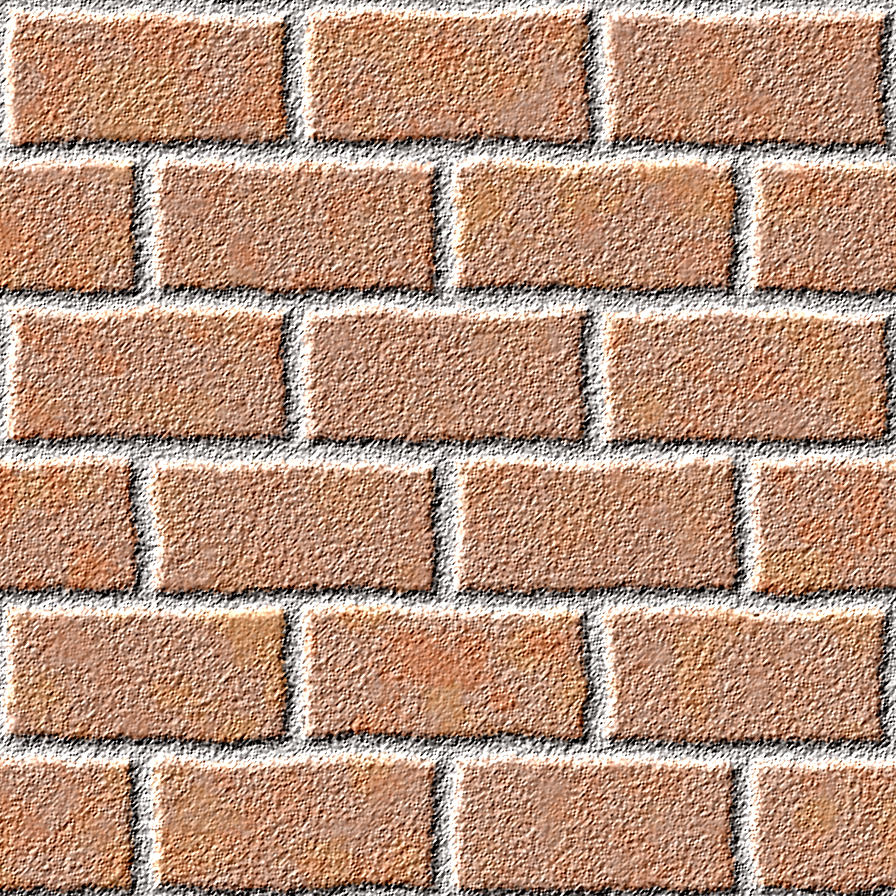
Write a three.js fragment shader that draws this texture.

```glsl
// Rough embossed brick wall in running bond, three bricks by six rows, lit from the upper left.
varying vec2 vUv;

const vec2 BRICKS = vec2(3.0, 6.0);          // repeats across and down
const vec2 WALL_SHIFT = vec2(-0.005, -0.002);
const vec2 TO_LIGHT = vec2(-0.7071, 0.7071);
const float HALF_JOINT = 0.0115;
const float BEVEL = 0.008;

const vec3 CLAY = vec3(0.73, 0.555, 0.465);
const vec3 OCHRE = vec3(0.78, 0.55, 0.36);
const vec3 RUST = vec3(0.78, 0.49, 0.34);
const vec3 MORTAR = vec3(0.75, 0.73, 0.72);

// Hash and value noise
float hash(vec2 p) {
  vec3 q = fract(p.xyx * 0.1031);
  q += dot(q, q.yzx + 33.33);
  return fract((q.x + q.y) * q.z);
}

float noise(vec2 p) {
  vec2 cell = floor(p);
  vec2 f = fract(p);
  f = f * f * (3.0 - 2.0 * f);
  float low = mix(hash(cell), hash(cell + vec2(1.0, 0.0)), f.x);
  float high = mix(hash(cell + vec2(0.0, 1.0)), hash(cell + 1.0), f.x);
  return mix(low, high, f.y);
}

vec2 noise2(vec2 p) {
  return vec2(noise(p), noise(p + 71.7)) - 0.5;
}

// Uneven, chipped edges at three scales
vec2 warp(vec2 p) {
  return p + 0.010 * noise2(p * 13.0) + 0.005 * noise2(p * 55.0)
           + 0.007 * noise2(p * 330.0);
}

// Wall position in brick units, with every other row moved half a brick
vec2 bondGrid(vec2 p) {
  vec2 grid = (p - WALL_SHIFT) * BRICKS;
  grid.x += 0.5 * (1.0 - mod(floor(grid.y), 2.0));
  return grid;
}

vec2 brickId(vec2 grid) {
  return mod(floor(grid), BRICKS);
}

// Distance inward from the brick edge, negative in the joint
float brickInset(vec2 p) {
  vec2 grid = bondGrid(p);
  vec2 id = brickId(grid);
  vec2 jitter = 0.005 * (vec2(hash(id + 3.0), hash(id + 19.0)) - 0.5);
  vec2 local = (fract(grid) - 0.5) / BRICKS - jitter;
  vec2 edge = abs(local) - 0.5 / BRICKS + HALF_JOINT + 0.004;
  float outside = length(max(edge, 0.0)) + min(max(edge.x, edge.y), 0.0);
  return 0.004 - outside;
}

float brickHeight(vec2 p) {
  return smoothstep(-BEVEL, BEVEL, brickInset(warp(p)));
}

// Slope of fine grit toward the light, drawn out across the light
float grit(vec2 p, vec2 frequency) {
  vec2 across = vec2(TO_LIGHT.y, -TO_LIGHT.x);
  vec2 q = vec2(dot(p, across), dot(p, TO_LIGHT)) * frequency;
  return noise(q) - noise(q + vec2(0.0, 1.0));
}

// Clay with small stains that differ from brick to brick
vec3 clayColor(vec2 p, vec2 id) {
  float ochre = smoothstep(0.60, 1.0, noise(p * 22.0 + 5.0) + 0.3 * noise(p * 110.0));
  float rust = smoothstep(0.65, 1.05, noise(p * 32.0 + 40.0) + 0.35 * noise(p * 140.0));
  vec3 color = CLAY + 0.02 * (hash(id + 7.0) - 0.5);
  color = mix(color, OCHRE, ochre * (0.15 + 0.7 * hash(id + 11.0)));
  color = mix(color, RUST, rust * (0.15 + 0.7 * hash(id + 23.0)));
  float fleck = noise(p * 240.0 + 9.0) - 0.5;
  return color + fleck * vec3(0.05, 0.12, 0.16);
}

void main() {
  vec2 p = vUv;
  vec2 warped = warp(p);
  float brick = smoothstep(-0.003, 0.003, brickInset(warped));

  // Base colors
  vec3 clay = clayColor(p, brickId(bondGrid(warped)));
  vec3 color = mix(MORTAR, clay, brick);

  // Emboss: bevel highlight and shadow, then grit
  float bevel = brickHeight(p) - brickHeight(p + TO_LIGHT * 0.008);
  float coarse = grit(p, vec2(150.0, 220.0));
  float fine = grit(p + 2.7, vec2(340.0, 470.0));
  float worn = smoothstep(0.66, 0.90, noise(p * 26.0 + 63.0));
  float clayGrit = (0.74 * fine + 0.26 * coarse) * (1.0 - 0.55 * worn);
  float mortarGrit = 1.0 * fine + 0.30 * coarse;
  float relief = 0.90 * bevel + mix(mortarGrit, clayGrit, brick);

  gl_FragColor = vec4(clamp(color + relief, 0.0, 1.0), 1.0);
}
```
